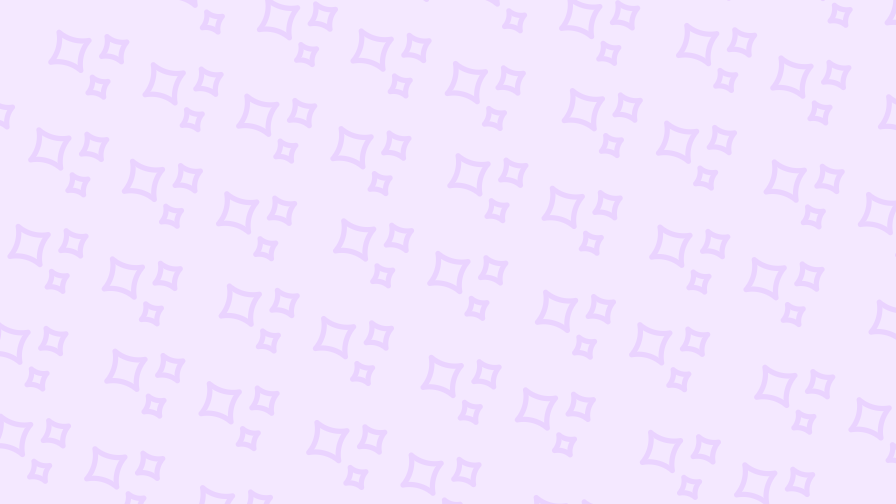
Give the GLSL for this pattern, as a Shadertoy shader.

```glsl
// Slanted bands of outlined sparkle trios, pale violet on lavender.

const vec3  PAPER = vec3(0.957, 0.910, 1.0);
const vec3  INK   = vec3(0.918, 0.827, 1.0);

const float VIEW_HEIGHT  = 432.0;   // design units per canvas height
const float TILT         = 0.5178;  // slope of the bands, radians
const float PITCH        = 112.8;   // spacing of trios along a row
const float ROW_GAP      = 64.2;    // spacing of the two rows in a band
const float STROKE       = 4.5;
const float WAIST        = 0.55;    // side depth relative to tip radius
const float LEFT_MARGIN  = 40.0;    // room kept before each trio

// Uneven placement of the bands: depth across and slide along the slope.
const int   BANDS = 5;
const float BAND_DEPTH[BANDS] = float[](67.9, 195.2, 329.2, 468.0, 616.9);
const float BAND_SLIDE[BANDS] = float[](30.3, 30.3, 49.5, 56.8, 75.5);

// Trio layout: centre (along, across) and tip radius.
const vec3 LARGE  = vec3(0.0, 0.0, 18.8);
const vec3 MEDIUM = vec3(33.9, 17.2, 12.4);
const vec3 SMALL  = vec3(5.7, 38.6, 9.8);

// Distance to the outline of a four-pointed star with concave arc sides.
float starOutline(vec2 p, vec3 star) {
    p = abs(p - star.xy) / star.z;
    if (p.y > p.x) p = p.yx;
    float c = (1.0 - WAIST * WAIST) / (2.0 - 2.0 * sqrt(2.0) * WAIST);
    vec2 toTip = vec2(1.0 - c, -c);
    vec2 toPoint = p - c;
    bool beyondTip = toTip.x * toPoint.y - toTip.y * toPoint.x > 0.0;
    float d = beyondTip ? length(p - vec2(1.0, 0.0))
                        : abs(length(toPoint) - length(toTip));
    return d * star.z;
}

float trioOutline(vec2 p) {
    return min(starOutline(p, LARGE),
               min(starOutline(p, MEDIUM), starOutline(p, SMALL)));
}

void mainImage(out vec4 fragColor, in vec2 fragCoord) {
    float unitsPerPixel = VIEW_HEIGHT / iResolution.y;
    vec2 p = vec2(fragCoord.x, iResolution.y - fragCoord.y) * unitsPerPixel;

    // Axes along and across the slanted rows
    float s = sin(TILT), c = cos(TILT);
    vec2 q = vec2(c * p.x - s * p.y, s * p.x + c * p.y);

    // Two staggered rows per band
    float d = VIEW_HEIGHT;
    for (int band = 0; band < BANDS; band++) {
        for (int row = 0; row < 2; row++) {
            vec2 start = vec2(BAND_SLIDE[band], BAND_DEPTH[band])
                       + float(row) * vec2(0.5 * PITCH, ROW_GAP);
            vec2 local = q - start;
            local.x = mod(local.x + LEFT_MARGIN, PITCH) - LEFT_MARGIN;
            d = min(d, trioOutline(local));
        }
    }

    float coverage = clamp(0.5 - (d - 0.5 * STROKE) / unitsPerPixel, 0.0, 1.0);
    fragColor = vec4(mix(PAPER, INK, coverage), 1.0);
}
```
